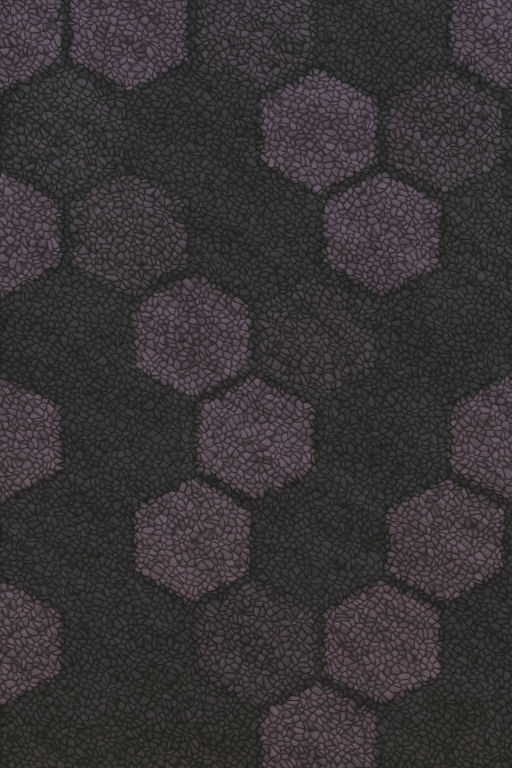
Write a Shadertoy shader that draws this pattern.

```glsl
// Dark grained leather printed with scattered, partly faded mauve hexagons.

#define PITCH 0.1645        // hexagon spacing, in canvas heights
#define SQUASH 0.935        // vertical compression of the hexagons
#define HEX_RADIUS 0.445    // half width, in pitches
#define EDGE_BLUR 0.028     // softness of the printed edge
#define GRAIN 118.0         // leather pebbles per canvas height
#define FOLDS 30.0          // diagonal wrinkles per canvas height
#define GROUND_LOW vec3(0.142, 0.143, 0.134)
#define GROUND_TOP vec3(0.238, 0.234, 0.232)
#define INK_LOW vec3(0.215, 0.184, 0.196)
#define INK_TOP vec3(0.398, 0.340, 0.382)

vec2 hash2(vec2 p) {
    vec3 h = fract(p.xyx * vec3(0.1031, 0.1030, 0.0973));
    h += dot(h, h.yzx + 33.33);
    return fract((h.xx + h.yz) * h.zy);
}

float valueNoise(vec2 p) {
    vec2 i = floor(p), f = fract(p);
    f = f * f * (3.0 - 2.0 * f);
    float low = mix(hash2(i).x, hash2(i + vec2(1, 0)).x, f.x);
    float high = mix(hash2(i + vec2(0, 1)).x, hash2(i + vec2(1, 1)).x, f.x);
    return mix(low, high, f.y);
}

// Pebble height: rounded cells, each tilted to the light, split by creases.
float pebbles(vec2 p) {
    vec2 cell = floor(p), nearest = vec2(0), nearestId = cell;
    float d1 = 8.0, d2 = 8.0;
    for (int y = -1; y <= 1; y++)
    for (int x = -1; x <= 1; x++) {
        vec2 id = cell + vec2(x, y);
        vec2 toSeed = id + 0.1 + 0.8 * hash2(id) - p;
        float d = length(toSeed);
        if (d < d1) {
            d2 = d1;
            d1 = d;
            nearest = toSeed;
            nearestId = id;
        } else {
            d2 = min(d2, d);
        }
    }
    float crown = smoothstep(0.0, 0.5, d2 - d1);
    float tilt = dot(nearest, vec2(0.25, -0.30));
    return crown * (0.65 + 0.35 * hash2(nearestId + 57.0).y) + tilt;
}

// Leather relief, about 0 in the creases and 1 on the crowns.
float leather(vec2 p) {
    vec2 along = normalize(vec2(0.8, -0.6));
    vec2 q = vec2(dot(p, along), dot(p, vec2(-along.y, along.x))) + 7.0;
    vec2 bend = vec2(valueNoise(q * GRAIN * 0.6), valueNoise(q * GRAIN * 0.6 + 31.0));
    float relief = pebbles(q * GRAIN * vec2(0.88, 1.1) + bend * 0.9);
    float folds = valueNoise(q * FOLDS * vec2(0.6, 1.9) + bend * 0.4) - 0.5;
    float fine = valueNoise(q * GRAIN * 2.3) - 0.5;
    return relief + 0.34 * folds + 0.22 * fine;
}

// Offset to the nearest hexagon centre in xy, its column and row in zw.
vec4 hexCell(vec2 q) {
    vec2 period = vec2(1.0, sqrt(3.0));
    vec2 a = q - period * floor(q / period + 0.5);
    vec2 b = q - period * (floor(q / period) + 0.5);
    vec2 local = dot(a, a) < dot(b, b) ? a : b;
    vec2 centre = q - local;
    return vec4(local, floor(centre.x + 0.75), floor(centre.y * 2.0 / period.y + 0.5));
}

// Ink strength per cell: an uneven spread of blank, faded and full prints.
float inkTone(vec2 id) {
    float t = fract(0.38 * id.x + 0.57 * id.y + 0.05 * id.x * id.y);
    t += 0.05 * (hash2(id + 11.0).x - 0.5);
    return smoothstep(0.33, 0.63, t) * (0.88 + 0.12 * hash2(id + 23.0).y);
}

void mainImage(out vec4 fragColor, in vec2 fragCoord) {
    vec2 p = fragCoord / iResolution.y;
    float relief = leather(p);

    // Printed hexagons, their rims roughened by the grain
    vec2 q = (p - vec2(0.086, 0.030)) / (PITCH * vec2(1.0, SQUASH));
    vec4 cell = hexCell(q);
    vec2 side = abs(cell.xy);
    float dist = max(side.x, dot(side, vec2(0.5, 0.866))) - HEX_RADIUS;
    float rough = dist - 0.025 * (relief - 0.45);
    float mask = 1.0 - smoothstep(-EDGE_BLUR, EDGE_BLUR, rough);
    float tone = inkTone(cell.zw);

    // Faded ink survives mostly on the crowns
    float wear = mix(0.55 + 0.9 * relief, 1.0, tone);
    float ink = clamp(tone * mask * wear, 0.0, 1.0);

    // Ground and ink shaded by relief, with a dark seam around each print
    float h = clamp(relief, -0.1, 1.1);
    vec3 ground = mix(GROUND_LOW, GROUND_TOP, h);
    ground *= 1.0 - 0.10 * tone * smoothstep(-0.02, 0.04, dist);
    vec3 print = mix(INK_LOW, INK_TOP, h);
    vec3 color = mix(ground, print, ink);

    // Cooler light towards the top
    color *= mix(vec3(1.0, 0.97, 0.95), vec3(1.0, 1.02, 1.06), p.y);
    fragColor = vec4(color, 1.0);
}
```
